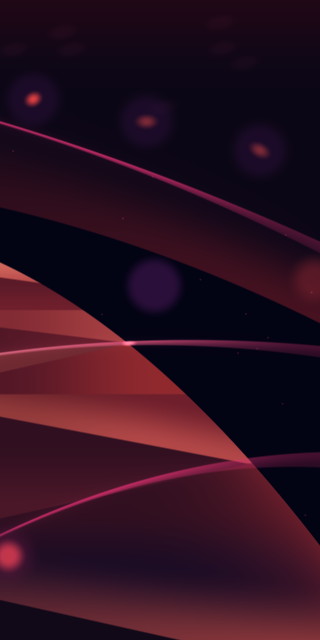
Give the GLSL for this background, as a Shadertoy shader.

```glsl
const vec3 NAVY = vec3(0.008, 0.010, 0.075);
const vec3 PLUM = vec3(0.065, 0.030, 0.095);
const vec3 WINE = vec3(0.19, 0.06, 0.125);
const vec3 CRIMSON = vec3(0.43, 0.12, 0.17);
const vec3 SALMON = vec3(0.70, 0.28, 0.28);
const vec3 PINK = vec3(0.82, 0.18, 0.42);
const vec3 VIOLET = vec3(0.17, 0.06, 0.23);

float hash(vec2 p) {
    return fract(sin(dot(p, vec2(127.1, 311.7))) * 43758.5453);
}

// Parabola through height c.x with slope c.y and bend c.z
float arc(float x, vec3 c) {
    return c.x + x * (c.y + x * c.z);
}

float below(float y, float edge, float soft) {
    return 1.0 - smoothstep(-soft, soft, y - edge);
}

// Soft ellipse: 1 inside, fading to 0 at its rim
float spot(vec2 p, vec2 centre, vec2 radius, float angle, float core) {
    vec2 d = p - centre;
    float c = cos(angle), s = sin(angle);
    d = vec2(c * d.x + s * d.y, c * d.y - s * d.x) / radius;
    return 1.0 - smoothstep(core, 1.0, length(d));
}

// Ribbon that widens and dims to the right, with a bright upper rim
vec3 ribbon(vec3 col, vec2 p, float mid, float width, vec3 tint, float soft) {
    float halfWidth = mix(0.004, width, p.x * p.x);
    float d = p.y - mid;
    float body = 1.0 - smoothstep(halfWidth - soft, halfWidth + soft, abs(d));
    float rim = mix(0.6, 1.0, smoothstep(-halfWidth, halfWidth, d));
    float strength = mix(0.95, 0.32, smoothstep(0.25, 1.0, p.x));
    col += tint * 0.10 * exp(-abs(d) * 70.0) * (1.0 - p.x);
    return mix(col, tint, body * rim * strength);
}

// Folded panels of the fan, painted from top to bottom
vec3 fan(vec2 p, float split, float rim, float soft) {
    float x = p.x, y = p.y;
    vec3 col = mix(SALMON, vec3(0.82, 0.40, 0.36), smoothstep(1.10, 1.18, y));
    vec3 panel = mix(CRIMSON, WINE, 0.3 * smoothstep(1.04, 1.12, y));
    col = mix(col, panel, below(y, 1.133 - 0.14 * x, soft));
    panel = mix(CRIMSON, SALMON, 0.3 + 0.5 * smoothstep(0.0, 0.4, x));
    col = mix(col, panel, below(y, 1.031, soft));
    panel = mix(vec3(0.32, 0.09, 0.15), CRIMSON, x * 2.0);
    col = mix(col, panel, below(y, 0.977 - 0.122 * x, soft));
    col = mix(col, vec3(0.43, 0.16, 0.19), below(y, split, soft));
    panel = mix(vec3(0.33, 0.09, 0.15), vec3(0.56, 0.16, 0.18), smoothstep(0.0, 0.5, x));
    col = mix(col, panel, below(y, 0.836 + 0.225 * x, soft));
    float edge = 0.698 - 0.19 * x;
    panel = mix(SALMON, CRIMSON, smoothstep(0.0, 0.16, y - edge));
    panel *= mix(0.82, 1.0, smoothstep(0.0, 0.5, x));
    col = mix(col, panel, below(y, 0.768, soft));
    panel = mix(vec3(0.29, 0.09, 0.155), WINE, smoothstep(0.40, 0.62, y));
    col = mix(col, panel, below(y, edge, soft));

    // Large lower panel: lit along the rim and towards the floor
    panel = mix(PLUM * 1.5, WINE, smoothstep(0.2, 0.42, y));
    panel = mix(panel, CRIMSON, 0.9 * exp(-(rim - y) * 4.5) * smoothstep(0.3, 0.85, x));
    float floorLight = 1.0 - smoothstep(0.0, 0.24, y + 0.12 * (x - 0.5));
    panel = mix(panel, SALMON * 0.85, floorLight * mix(0.55, 0.95, x));
    col = mix(col, panel, below(y, 0.38 + 0.22 * x, soft));
    return mix(col, PLUM, below(y, 0.125 - 0.223 * x, soft));
}

// Faint dust, one speck per grid cell
float dust(vec2 p, float cells) {
    vec2 id = floor(p * cells);
    vec2 centre = 0.2 + 0.6 * vec2(hash(id), hash(id + 17.0));
    float present = step(0.83, hash(id + 41.0));
    return present * spot(fract(p * cells), centre, vec2(0.075), 0.0, 0.1);
}

void mainImage(out vec4 fragColor, in vec2 fragCoord) {
    vec2 p = fragCoord / iResolution.xy * vec2(1.0, 2.0);
    float soft = 1.2 / iResolution.x;
    float upper = arc(p.x, vec3(1.617, -0.298, -0.092));
    float lower = arc(p.x, vec3(1.352, -0.229, -0.133));
    float rim = arc(p.x, vec3(1.18, -0.465, -0.42));
    float middle = arc(p.x, vec3(0.893, 0.136, -0.128));
    float sweep = arc(p.x, vec3(0.326, 0.48, -0.243));

    // Sky and the glowing band
    vec3 col = mix(vec3(0.045, 0.025, 0.085), vec3(0.13, 0.03, 0.085), smoothstep(1.72, 2.05, p.y));
    float glow = 1.0 - smoothstep(0.0, 1.0, (p.y - lower) / (upper - lower));
    vec3 band = mix(PLUM, vec3(0.28, 0.07, 0.125), glow * mix(0.55, 1.0, p.x));
    col = mix(col, band, below(p.y, upper, soft));
    col = mix(col, NAVY, below(p.y, lower, soft));

    // Hazy ovals near the top
    for (int i = 0; i < 7; i++) {
        float k = float(i);
        vec2 centre = vec2(hash(vec2(k, 3.0)), 1.64 + 0.32 * hash(vec2(k, 8.0)));
        col += vec3(0.035, 0.012, 0.02) * spot(p, centre, vec2(0.06, 0.03), 0.2, 0.3);
    }

    // Row of lights with violet halos
    for (int i = 0; i < 3; i++) {
        float k = float(i);
        vec2 centre = vec2(0.104 + 0.354 * k, arc(k, vec3(1.69, -0.06, -0.01)));
        col = mix(col, VIOLET, 0.5 * spot(p, centre, vec2(0.105), 0.0, 0.5));
        vec3 ember = mix(vec3(0.85, 0.24, 0.25), vec3(0.48, 0.16, 0.21), min(k, 1.0));
        vec2 size = vec2(0.036 + 0.009 * min(k, 1.0), 0.029);
        col = mix(col, ember, spot(p, centre, size, 0.5 - 0.5 * k, 0.05));
    }
    col = mix(col, VIOLET, 0.95 * spot(p, vec2(0.482, 1.107), vec2(0.105), 0.0, 0.55));
    col = mix(col, CRIMSON, 0.7 * spot(p, vec2(0.985, 1.125), vec2(0.095), 0.0, 0.3));
    col += vec3(0.16, 0.05, 0.08) * dust(p, 14.0) * below(p.y, upper, soft);

    // Fan, ribbons and the near light
    col = mix(col, fan(p, middle, rim, soft), below(p.y, rim, soft));
    col = ribbon(col, p, upper, 0.018, PINK, soft);
    col = ribbon(col, p, middle, 0.018, mix(PINK, vec3(0.95, 0.60, 0.60), 0.6 * (1.0 - p.x)), soft);
    col = ribbon(col, p, sweep, 0.024, PINK, soft);
    col += vec3(0.5, 0.3, 0.3) * spot(p, vec2(0.404, middle), vec2(0.03, 0.012), 0.0, 0.0);
    vec2 lamp = vec2(0.026, 0.263);
    col = mix(col, vec3(0.36, 0.09, 0.24), 0.7 * spot(p, lamp, vec2(0.11), 0.0, 0.1));
    col = mix(col, vec3(0.76, 0.21, 0.30), spot(p, lamp, vec2(0.06), 0.0, 0.25));
    fragColor = vec4(col, 1.0);
}
```
